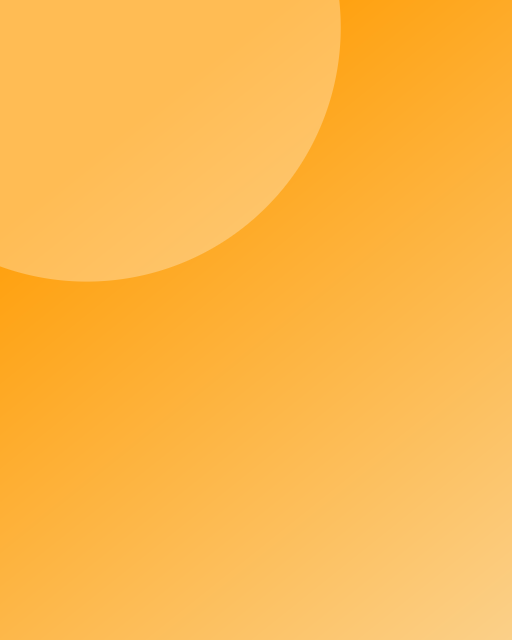
Write a WebGL 1 fragment shader that draws this background.

```glsl
precision highp float;

uniform vec2 u_resolution;

const vec3 DEEP_ORANGE = vec3(1.0, 0.624, 0.04);
const vec3 PALE_PEACH = vec3(0.985, 0.815, 0.535);
const float RAMP_START = 0.215;  // share of the diagonal that stays solid

// Lengths are in canvas heights
const vec2 DISC_CENTER = vec2(0.1354, 0.957);
const float DISC_RADIUS = 0.397;
const float DISC_OPACITY = 0.3;

// Ramp from the top left corner to the bottom right corner
vec3 diagonalGradient(vec2 p, float aspect) {
  vec2 diagonal = vec2(aspect, -1.0);
  float along = dot(p - vec2(0.0, 1.0), diagonal) / dot(diagonal, diagonal);
  float ramp = clamp((along - RAMP_START) / (1.0 - RAMP_START), 0.0, 1.0);
  return mix(DEEP_ORANGE, PALE_PEACH, ramp);
}

// Antialiased coverage of a disc
float discMask(vec2 p, vec2 center, float radius, float pixel) {
  float dist = length(p - center) - radius;
  return clamp(0.5 - dist / pixel, 0.0, 1.0);
}

void main() {
  vec2 p = gl_FragCoord.xy / u_resolution.y;
  float pixel = 1.0 / u_resolution.y;

  vec3 color = diagonalGradient(p, u_resolution.x / u_resolution.y);

  // Translucent white disc
  float disc = discMask(p, DISC_CENTER, DISC_RADIUS, pixel);
  color = mix(color, vec3(1.0), disc * DISC_OPACITY);

  gl_FragColor = vec4(color, 1.0);
}
```
